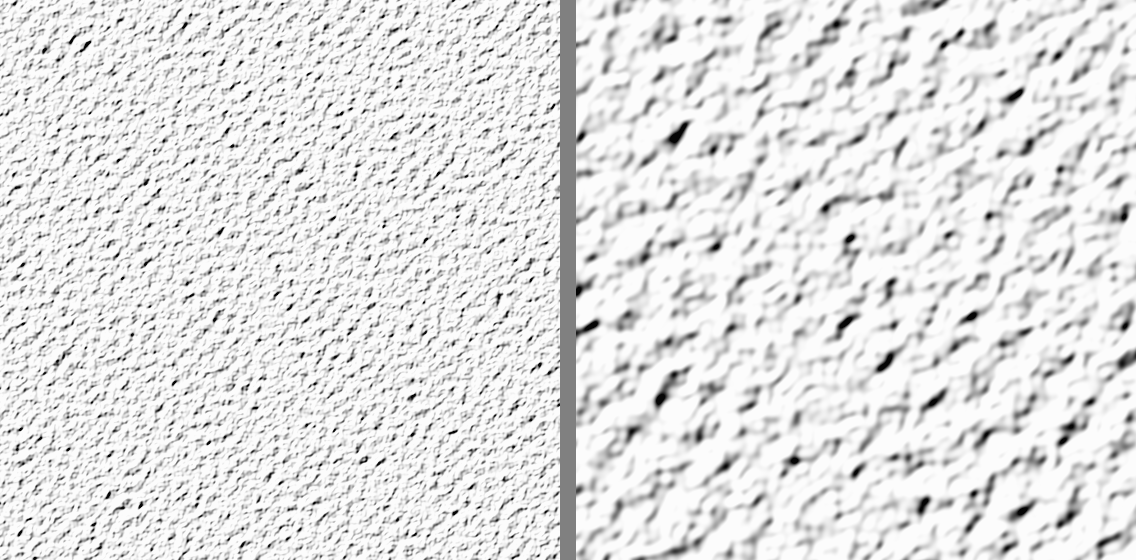
Left: the whole. Right: its middle third, enlarged.
Write a Shadertoy shader that draws this texture.

```glsl
// Rough white plaster in raking light: short dark dashes rising to the right.
#define WAVES 128            // plane waves summed into the relief
#define STREAK_ANGLE 0.73    // direction of the dashes, radians
#define ANGLE_SPREAD 1.2     // largest deviation of a wave, radians
#define COARSE_FREQ 30.0     // cycles per canvas of the widest ridges
#define FINE_FREQ 150.0      // cycles per canvas of the finest hatching
#define COARSE_BIAS 1.2      // above 1 favours the wide ridges
#define LIT_LIMIT 0.6        // slope beyond which the surface is fully lit
#define SHADE_GAIN 0.085     // darkness of the shaded slopes

const float TAU = 6.2831853;
const float GOLDEN = 0.618034;
const vec3 PLASTER = vec3(0.99);
const vec3 SHADOW = vec3(0.02);

float hash(vec2 p) {
    return fract(sin(dot(p, vec2(12.9898, 78.233))) * 43758.5453);
}

// Triangular spread over -1..1 from an even value in 0..1.
float triangular(float even) {
    float t = 2.0 * even - 1.0;
    return sign(t) * (1.0 - sqrt(1.0 - abs(t)));
}

// Slope towards the light: a random field with zero mean and unit variance.
float reliefSlope(vec2 p) {
    float sum = 0.0;
    for (int i = 0; i < WAVES; i++) {
        float id = float(i);

        // Frequencies are spread evenly over a logarithmic scale.
        float level = pow((id + hash(vec2(id, 1.0))) / float(WAVES), COARSE_BIAS);
        float freq = COARSE_FREQ * pow(FINE_FREQ / COARSE_FREQ, level);

        // Golden steps give every scale the same balanced mix of directions.
        float deviation = triangular(fract(id * GOLDEN + 0.5));
        float angle = STREAK_ANGLE - 0.25 * TAU + ANGLE_SPREAD * deviation;
        vec2 dir = vec2(cos(angle), sin(angle));

        sum += cos(TAU * (freq * dot(p, dir) + hash(vec2(id, 4.0))));
    }
    return sum * sqrt(2.0 / float(WAVES));
}

void mainImage(out vec4 fragColor, in vec2 fragCoord) {
    vec2 uv = fragCoord / iResolution.y;

    // Squaring keeps gentle slopes pale and only the steepest ones black.
    float shaded = max(reliefSlope(uv) + LIT_LIMIT, 0.0);
    float darkness = min(SHADE_GAIN * shaded * shaded, 1.0);

    fragColor = vec4(mix(PLASTER, SHADOW, darkness), 1.0);
}
```
